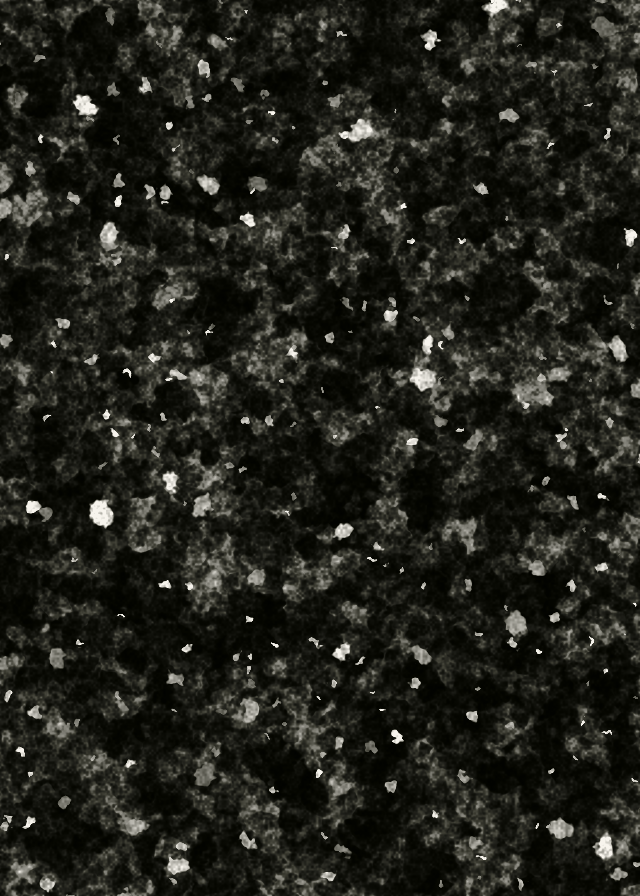
Write a WebGL 2 fragment shader that draws this texture.

```glsl
#version 300 es
precision highp float;
// Polished black granite: interlocking dark mineral grains with scattered pale crystals.
uniform vec2 u_resolution;
out vec4 fragColor;

vec3 hash3(vec2 p) {
    vec3 q = fract(vec3(p.xyx) * vec3(0.1031, 0.1030, 0.0973));
    q += dot(q, q.yxz + 33.33);
    return fract((q.xxy + q.yzz) * q.zyx);
}

float noise(vec2 p) {
    vec2 i = floor(p), f = fract(p);
    f = f * f * (3.0 - 2.0 * f);
    return mix(mix(hash3(i).x, hash3(i + vec2(1, 0)).x, f.x),
               mix(hash3(i + vec2(0, 1)).x, hash3(i + vec2(1, 1)).x, f.x), f.y);
}

vec2 noise2(vec2 p) {
    return vec2(noise(p), noise(p + 71.7)) - 0.5;
}

vec2 rotate(vec2 v, float angle) {
    float c = cos(angle), s = sin(angle);
    return vec2(c * v.x + s * v.y, c * v.y - s * v.x);
}

// Mosaic of stretched cells, one random tone each, mean 0 and deviation near 1
float mosaic(vec2 p, float scale, float seed) {
    vec2 q = p * scale, base = floor(q);
    float total = 0.0, weight = 1e-30;
    for (int y = -1; y <= 1; y++)
    for (int x = -1; x <= 1; x++) {
        vec2 cell = base + vec2(x, y);
        vec3 place = hash3(cell + seed);
        vec3 look = hash3(cell + seed + 137.0);
        vec2 d = rotate(q - cell - 0.1 - 0.8 * place.xy, 6.2832 * place.z);
        float stretch = mix(1.0, 1.5, look.y);
        float w = exp(-700.0 / scale * length(d * vec2(stretch, 1.0 / stretch)));
        total += w * (look.x - 0.5) * 3.46;
        weight += w;
    }
    return total / weight;
}

// Sparse blocky crystals: x = coverage, y = brightness
vec2 crystals(vec2 p, float scale, float density, float seed) {
    vec2 q = p * scale, base = floor(q);
    vec2 result = vec2(0.0);
    for (int y = -1; y <= 1; y++)
    for (int x = -1; x <= 1; x++) {
        vec2 cell = base + vec2(x, y);
        vec3 place = hash3(cell + seed);
        vec3 look = hash3(cell + seed + 59.0);
        if (look.x > density) continue;
        vec2 d = rotate(q - cell - place.xy, 6.2832 * place.z);
        float radius = mix(0.17, 0.38, look.y * look.y);
        d = abs(d) / (radius * vec2(mix(0.5, 0.85, look.z), 1.0));
        float shape = pow(d.x * d.x * d.x + d.y * d.y * d.y, 1.0 / 3.0);
        float cover = 1.0 - smoothstep(0.82, 1.18, shape);
        float bright = 0.42 + 0.58 * fract(look.z * 7.3 + place.x);
        if (cover > result.x) result = vec2(cover, bright);
    }
    return result;
}

void main() {
    vec2 p = gl_FragCoord.xy / u_resolution.y;

    // Ragged grain outlines
    vec2 warped = p + 0.009 * noise2(p * 85.0) + 0.005 * noise2(p * 230.0 + 9.0);
    float grit = noise(p * 180.0 + 3.0) - 0.5;
    float speck = noise(p * 370.0 + 17.0) - 0.5;

    // Layered grains, from broad flakes down to grit
    float level = 0.42 * mosaic(warped, 19.0, 11.0)
                + 0.58 * mosaic(rotate(warped, 0.6) + 3.0, 41.0, 29.0)
                + 0.50 * mosaic(rotate(warped, 1.1) + 5.0, 88.0, 47.0)
                + 0.9 * (noise(p * 5.0 + 2.0) - 0.5)
                + 1.3 * grit + 1.2 * speck;
    float tone = 0.082 * exp(0.98 * level);
    tone = min(tone, 0.34 + 0.3 * tone);

    // Pale crystals in two sizes
    vec2 ragged = p + 0.007 * noise2(p * 130.0 + 31.0) + 0.004 * noise2(p * 290.0);
    vec2 large = crystals(ragged, 28.0, 0.14, 83.0);
    vec2 small = crystals(ragged + 2.0, 62.0, 0.065, 101.0);
    float mottle = 1.0 + 0.35 * grit + 0.45 * speck;
    tone = mix(tone, small.y * mottle, small.x);
    tone = mix(tone, large.y * mottle, large.x);
    tone = clamp(tone, 0.0, 0.97);

    // Faint olive tint
    float warmth = 0.02 + 0.02 * smoothstep(0.1, 0.25, tone);
    vec3 color = vec3(tone, tone + mix(0.004, -0.012, tone), tone - warmth);
    fragColor = vec4(clamp(color, 0.0, 1.0), 1.0);
}
```
